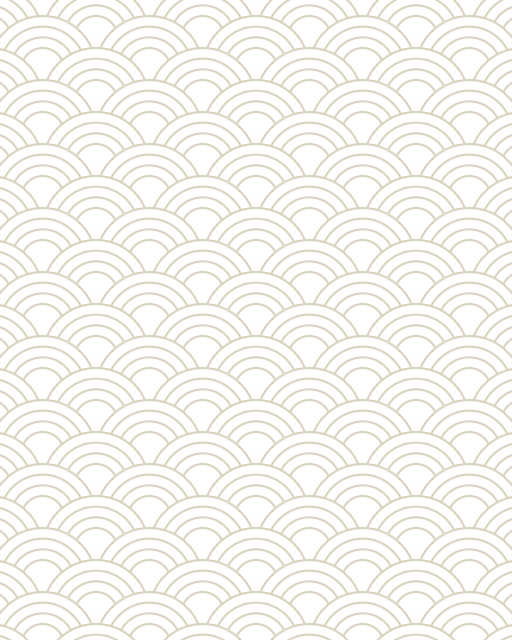
A WebGL 2 fragment shader for this pattern:

```glsl
#version 300 es
precision highp float;
// Overlapping wave scales: rows of opaque discs with four concentric beige rings on white.

#define RADII_PER_HEIGHT 12.0   // canvas height measured in disc radii
#define ROW_STEP 0.6            // vertical distance between rows, in radii
#define ROW_OFFSET -0.1         // height of the centres of row zero, in radii
#define RING_GAP 0.2            // distance between rings, in radii
#define RING_COUNT 4.0
#define LINE_WIDTH 0.0405       // in radii
#define PAPER vec3(1.0)
#define INK vec3(0.852, 0.828, 0.748)

uniform vec2 u_resolution;
out vec4 outColor;

// Antialiased coverage from a signed distance, negative inside.
float coverage(float dist, float pixel) {
    return clamp(0.5 - dist / pixel, 0.0, 1.0);
}

// Distance from the centre of the nearest disc in a row; odd rows shift by half a period.
float discRadius(vec2 p, float row) {
    float x = mod(p.x + mod(row, 2.0) + 1.0, 2.0) - 1.0;
    return length(vec2(x, p.y - row * ROW_STEP - ROW_OFFSET));
}

// Colour inside a disc; everything past the outermost ring's middle counts as ink.
vec3 discColor(float r, float pixel) {
    float inward = clamp(round((1.0 - r) / RING_GAP), 0.0, RING_COUNT - 1.0);
    float ringRadius = 1.0 - inward * RING_GAP;
    float dist = abs(min(r, 1.0) - ringRadius) - 0.5 * LINE_WIDTH;
    return mix(PAPER, INK, coverage(dist, pixel));
}

void main() {
    // Disc radius is the unit; x is centred on the canvas.
    float pixel = RADII_PER_HEIGHT / u_resolution.y;
    vec2 p = (gl_FragCoord.xy - vec2(0.5 * u_resolution.x, 0.0)) * pixel;

    // Paint back to front: lower rows cover the rows above them.
    float baseRow = floor((p.y - ROW_OFFSET) / ROW_STEP);
    vec3 color = PAPER;
    for (int i = 1; i >= -1; i--) {
        float r = discRadius(p, baseRow + float(i));
        float disc = coverage(r - 1.0 - 0.5 * LINE_WIDTH, pixel);
        color = mix(color, discColor(r, pixel), disc);
    }
    outColor = vec4(color, 1.0);
}
```
